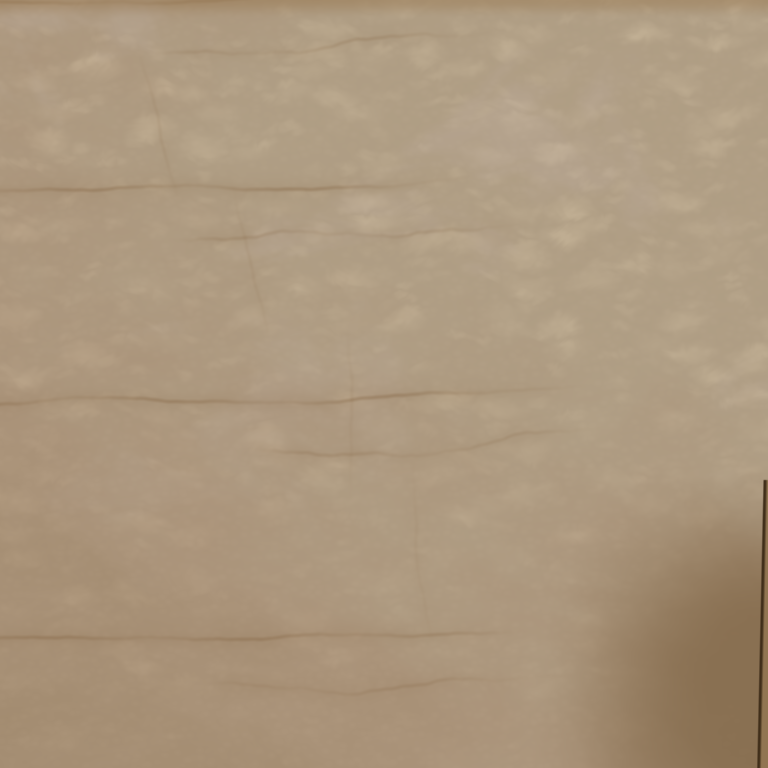
A WebGL 2 fragment shader for this texture:

```glsl
#version 300 es
precision highp float;
// Polished beige marble: layered-sine clouds tint a lit slab, warped cellular
// noise adds pale flecks, and meandering curves draw thin brown veins.
// A soft shadow and a narrow panel edge close the lower right corner.

uniform vec2 u_resolution;
out vec4 fragColor;

const vec3 DEEP  = vec3(0.52, 0.42, 0.30);
const vec3 TAN   = vec3(0.63, 0.54, 0.43);
const vec3 SAND  = vec3(0.67, 0.58, 0.48);
const vec3 PALE  = vec3(0.69, 0.62, 0.52);
const vec3 MILKY = vec3(0.72, 0.65, 0.58);
const vec3 VEIN  = vec3(0.53, 0.41, 0.28);

float hash(vec2 p) {
    return fract(sin(dot(p, vec2(127.1, 311.7))) * 4375.85);
}

// Layered sines in turning directions, each bent by the last; about -1 to 1.
float clouds(vec2 p, float seed) {
    float sum = 0.0, amp = 0.5;
    for (int i = 0; i < 7; i++) {
        float angle = 2.4 * float(i) + seed;
        vec2 dir = vec2(cos(angle), sin(angle));
        float wave = sin(dot(p, dir) + seed * 5.3 + 1.7 * sum);
        sum += amp * wave;
        p += 0.6 * wave * vec2(-dir.y, dir.x);
        p *= 1.6;
        amp *= 0.72;
    }
    return sum * 0.8;
}

// Cellular spots of random strength, 0 to 1.
float flecks(vec2 p, float density) {
    vec2 cell = floor(p);
    float best = 0.0;
    for (int y = -1; y <= 1; y++)
    for (int x = -1; x <= 1; x++) {
        vec2 id = cell + vec2(x, y);
        vec2 center = id + vec2(hash(id), hash(id + 17.3));
        float strength = smoothstep(1.0 - density, 1.0, hash(id + 41.9));
        best = max(best, strength * (1.0 - smoothstep(0.05, 0.75, distance(p, center))));
    }
    return best;
}

float meander(float x, float seed) {
    float sum = 0.0, amp = 1.0, freq = 7.0;
    for (int i = 0; i < 6; i++) {
        sum += amp * sin(freq * x + seed * (3.1 + float(i)));
        freq *= 2.1;
        amp *= 0.48;
    }
    return sum;
}

// A wandering line along x: thin core, faint halo, fading at both ends.
float vein(vec2 p, vec2 start, float span, float slope, float sway, float seed) {
    float along = p.x - start.x;
    float d = p.y - start.y - slope * along - sway * meander(p.x, seed);
    float core = 1.0 - smoothstep(0.0, 0.0045, abs(d));
    float halo = exp(-abs(d) * 90.0);
    float ends = smoothstep(0.0, 0.08, along) * (1.0 - smoothstep(span - 0.2, span, along));
    float pressure = 0.65 + 0.35 * sin(p.x * 23.0 + seed * 2.0);
    return ends * (0.6 * core * pressure + 0.3 * halo);
}

float allVeins(vec2 p) {
    float sum = 0.0;
    for (int i = 0; i < 4; i++) {
        float n = float(i), seed = n * 1.9 + 0.7;
        float height = 0.99 - 0.23 * n - 0.016 * n * n;
        float shift = hash(vec2(n, 3.0));
        sum += vein(p, vec2(-0.1, height), 0.65 + 0.5 * shift, 0.035, 0.006, seed);
        sum += 0.6 * vein(p, vec2(0.15 + 0.35 * shift, height - 0.05), 0.5, 0.04, 0.012, seed + 4.0);
        // Short steep cracks
        vec2 foot = vec2(0.72 - 0.19 * n, 0.24 + 0.11 * n);
        sum += 0.4 * vein(p.yx, foot, 0.27, -0.3 + 0.5 * shift, 0.008, seed + 9.0);
    }
    return min(sum, 1.0);
}

vec3 stoneColor(float tone) {
    vec3 c = mix(DEEP, TAN, clamp(tone * 3.0, 0.0, 1.0));
    c = mix(c, SAND, clamp(tone * 3.0 - 1.0, 0.0, 1.0));
    return mix(c, PALE, clamp(tone * 3.0 - 2.0, 0.0, 1.0));
}

void main() {
    vec2 p = gl_FragCoord.xy / u_resolution;
    float pixel = 1.0 / u_resolution.x;

    // Broad light with cloudy tint
    float broad = clouds(p * vec2(5.0, 8.0), 1.3);
    float fine = clouds(p * vec2(24.0, 46.0), 4.1);
    float tone = 0.34 + 0.3 * smoothstep(0.0, 0.6, p.x) + 0.42 * smoothstep(-0.05, 0.6, p.y);
    vec3 color = stoneColor(tone + 0.13 * broad + 0.05 * fine);

    // Milky patches and wispy flecks
    float patches = smoothstep(0.15, 0.9, clouds(p * vec2(9.0, 13.0), 2.6) + 0.2 * fine);
    float lit = smoothstep(0.1, 0.8, p.y);
    color = mix(color, MILKY, 0.5 * patches * lit);
    vec2 warped = p + 0.012 * vec2(fine, clouds(p * 30.0, 6.2));
    float spots = flecks(warped * vec2(17.0, 36.0), 0.4)
                + 0.6 * flecks(warped * vec2(38.0, 75.0) + 9.0, 0.4);
    color += vec3(0.045, 0.045, 0.04) * spots * (0.35 + 0.65 * lit);
    color += 0.008 * (flecks(p * vec2(90.0, 120.0), 0.8) - 0.3);

    // Veins and ochre upper rim
    color = mix(color, VEIN, 0.5 * allVeins(p));
    color = mix(color, vec3(0.61, 0.49, 0.34), 0.5 * smoothstep(0.975, 1.0, p.y));

    // Corner shadow
    float reach = length((p - vec2(1.02, 0.08)) / vec2(0.32, 0.31)) + 0.06 * broad;
    color = mix(color, DEEP, 0.88 * (1.0 - smoothstep(0.3, 1.1, reach)));

    // Panel with a dark leading edge
    float side = p.x - 0.986 - 0.022 * p.y;
    float below = 1.0 - smoothstep(-pixel, pixel, p.y - 0.375);
    float panel = smoothstep(-pixel, pixel, side) * below;
    vec3 panelColor = mix(vec3(0.25, 0.18, 0.10), vec3(0.57, 0.46, 0.32), smoothstep(0.002, 0.006, side));
    fragColor = vec4(mix(color, panelColor, panel), 1.0);
}
```
